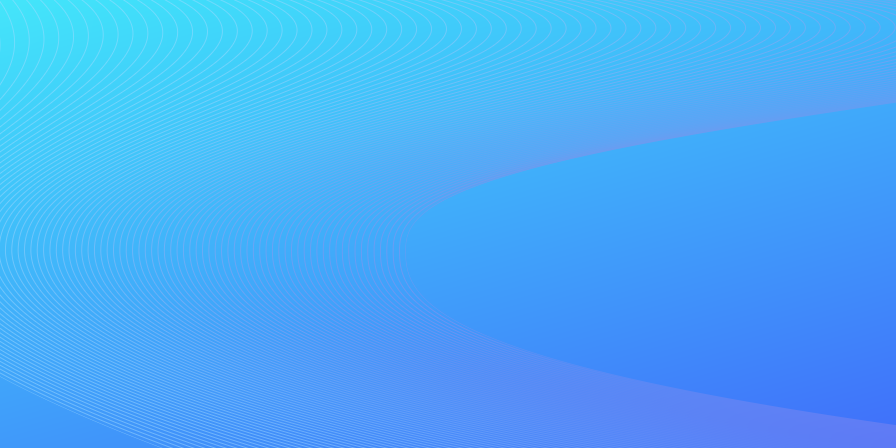
This background is drawn by a Shadertoy shader. Its source:

```glsl
// Blue gradient crossed by a fan of fine lines. Each line is a blend between
// an outer S-shaped curve and an inner parabola-like curve, both x = f(y),
// so the blend parameter of any point has a closed form.

const float LINES = 85.0;
const float AXIS = 0.44; // height of the leftmost point of every curve

// Outer boundary: a wave above the axis, a power curve below it
float outerCurve(float d) {
    float wave = 0.15 - 0.15 * cos(3.14159 * d / 0.46);
    return -0.3 + (d > 0.0 ? wave : 2.8 * pow(-d, 1.76));
}

// Inner boundary: opens to the right and bends back near the top
float innerCurve(float d) {
    float up = 20.0 * (1.0 - 3.64 * d * d * d);
    return 0.906 + pow(abs(d), 2.5) * (d > 0.0 ? up : 11.6);
}

void mainImage(out vec4 fragColor, in vec2 fragCoord) {
    vec2 p = fragCoord / iResolution.y;
    float across = fragCoord.x / iResolution.x;

    // Background: cyan at the upper left to blue at the lower right
    float green = 0.90 - 0.17 * across - 0.30 * (1.0 - p.y);
    float cornerLight = exp(-5.0 * length(p - vec2(0.0, 1.0)));
    vec3 color = vec3(0.25 + 0.02 * cornerLight, green, 0.98);

    // Blend parameter: 0 on the outer curve, 1 on the inner one
    float d = p.y - AXIS;
    float left = outerCurve(d);
    float blend = (p.x - left) / (innerCurve(d) - left);
    float index = blend * LINES;
    float density = max(length(vec2(dFdx(index), dFdy(index))), 1e-4);

    // Band between the two curves with smooth edges
    float band = clamp(index / density + 0.5, 0.0, 1.0)
               * clamp((LINES - index) / density + 0.5, 0.0, 1.0);

    // Line coverage, fading to its average where lines are too dense
    float width = 0.0021 * iResolution.y;
    float dist = abs(fract(index + 0.5) - 0.5) / density;
    float line = clamp(0.5 + 0.5 * width - dist, 0.0, min(width, 1.0));
    line = mix(line, min(width * density, 1.0), smoothstep(0.3, 0.7, density));

    // Pale lines outside, mauve ones towards the inner curve
    float t = clamp(blend, 0.0, 1.0);
    vec3 lineColor = mix(vec3(0.64, 0.86, 1.0), vec3(0.60, 0.56, 0.92),
                         smoothstep(0.1, 0.9, t));
    color = mix(color, lineColor, 0.5 * line * band);

    // Mauve glow along the upper side of the inner curve
    float glow = exp(-22.0 * (1.0 - t)) * smoothstep(0.03, 0.18, d)
               * (1.0 - 0.6 * smoothstep(1.3, 2.0, p.x));
    color = mix(color, vec3(0.62, 0.50, 0.88), 0.28 * glow * band);

    fragColor = vec4(color, 1.0);
}
```
